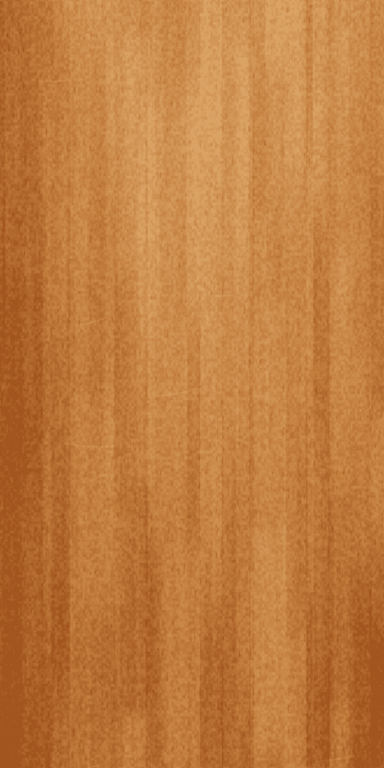
Give the GLSL for this texture, as a Shadertoy shader.

```glsl
// Warm varnished wood: upright strips of uneven width and tone, lit from the top.
// Jittered strips, thin seams, fibres, fine grain, pores and faint scratches
// add up to one tone, which a three colour ramp turns into wood.

const vec3 DARK_WOOD  = vec3(0.635, 0.335, 0.120);
const vec3 MID_WOOD   = vec3(0.765, 0.495, 0.243);
const vec3 LIGHT_WOOD = vec3(0.855, 0.640, 0.395);

const float BASE_TONE     = 0.35;
const float TOP_LIGHT     = 0.50;
const float LEFT_SHADE    = 0.42;
const float RIGHT_SHADE   = 0.30;
const float WIDE_STRIPS   = 9.0;   // strips across the canvas
const float NARROW_STRIPS = 23.0;
const float WIDE_TONE     = 0.22;
const float NARROW_TONE   = 0.28;
const float SEAM_TONE     = 0.34;
const float SEAM_WIDTH    = 0.0026;
const float FIBRE_TONE    = 0.14;
const float GRAIN_TONE    = 0.30;
const float PORE_TONE     = 0.20;
const float SCRATCH_TONE  = 0.16;
const int   SCRATCHES     = 9;

float hash(vec2 p) {
    vec3 q = fract(p.xyx * vec3(0.1031, 0.1030, 0.0973));
    q += dot(q, q.yzx + 33.33);
    return fract((q.x + q.y) * q.z);
}

float noise(vec2 p) {
    vec2 i = floor(p), f = fract(p);
    f = f * f * (3.0 - 2.0 * f);
    return mix(mix(hash(i), hash(i + vec2(1, 0)), f.x),
               mix(hash(i + vec2(0, 1)), hash(i + vec2(1, 1)), f.x), f.y);
}

// Tone of one strip: long boards that change over short joints
float boardTone(float id, float y, float seed) {
    float along = y * 1.7 + 9.0 * hash(vec2(id, seed + 3.0));
    float board = floor(along);
    float joint = mix(0.03, 0.6, hash(vec2(id, seed + 5.0)));
    float here = hash(vec2(id + seed, board));
    float next = hash(vec2(id + seed, board + 1.0));
    return mix(here, next, smoothstep(1.0 - joint, 1.0, fract(along))) - 0.5;
}

// x: strip tone, y: signed seam tone
vec2 strips(vec2 p, float count, float seed) {
    float x = p.x * count;
    float cell = floor(x);
    float tone = boardTone(cell - 1.0, p.y, seed);
    float seam = 0.0;
    for (int i = 0; i < 2; i++) {
        float id = cell + float(i);
        float d = x - id - 0.8 * (hash(vec2(id, seed)) - 0.5);
        float softness = hash(vec2(id, seed + 7.0));
        float blur = mix(0.04, 0.35, softness * softness);
        tone = mix(tone, boardTone(id, p.y, seed), smoothstep(-blur, blur, d));
        float s = d / (count * SEAM_WIDTH);
        float wear = noise(vec2(id * 5.0 + seed, p.y * 5.0));
        seam += (hash(vec2(id, seed + 11.0)) - 0.6) * wear * exp(-s * s);
    }
    return vec2(tone, seam);
}

// Short dark upright dashes, one at most per cell
float pores(vec2 p) {
    vec2 q = p * vec2(70.0, 28.0);
    vec2 cell = floor(q);
    vec2 centre = 0.3 + 0.4 * vec2(hash(cell + 17.0), hash(cell + 41.0));
    vec2 d = (fract(q) - centre) / vec2(0.20, 0.28);
    return step(0.72, hash(cell + 71.0)) * exp(-2.0 * dot(d, d));
}

// Thin, slightly bowed, mostly level hairlines
float scratches(vec2 p, float pixel) {
    float sum = 0.0;
    for (int i = 0; i < SCRATCHES; i++) {
        float k = float(i);
        vec2 d = p - vec2(hash(vec2(k, 101.0)), 2.0 * hash(vec2(k, 103.0)));
        float slope = 0.9 * (hash(vec2(k, 107.0)) - 0.5);
        float halfLength = mix(0.03, 0.10, hash(vec2(k, 109.0)));
        float dist = abs(d.y - slope * d.x - 1.2 * d.x * d.x);
        float line = 1.0 - smoothstep(0.0, 0.002 + pixel, dist);
        sum += line * (1.0 - smoothstep(0.4, 1.0, abs(d.x) / halfLength));
    }
    return sum;
}

void mainImage(out vec4 fragColor, in vec2 fragCoord) {
    vec2 uv = fragCoord / iResolution.xy;
    vec2 p = fragCoord / iResolution.x;

    // Broad light
    float tone = BASE_TONE + TOP_LIGHT * uv.y;
    tone -= LEFT_SHADE * (1.0 - smoothstep(0.0, 0.28, uv.x));
    tone -= RIGHT_SHADE * smoothstep(0.7, 1.0, uv.x) * (1.0 - 0.5 * uv.y);
    tone += 0.14 * (noise(p * vec2(4.0, 2.5) + 7.0) - 0.5);

    // Strips and seams
    vec2 wide = strips(p, WIDE_STRIPS, 23.0);
    vec2 narrow = strips(p, NARROW_STRIPS, 57.0);
    tone += WIDE_TONE * wide.x + NARROW_TONE * narrow.x;
    tone += SEAM_TONE * (wide.y + narrow.y);

    // Fibres, grain, pores and wear
    tone += FIBRE_TONE * (noise(p * vec2(95.0, 3.0)) - 0.5);
    tone += GRAIN_TONE * (noise(p * vec2(165.0, 130.0) + 31.0) - 0.5);
    tone += 0.4 * GRAIN_TONE * (noise(p * 250.0 + 83.0) - 0.5);
    tone -= PORE_TONE * pores(p);
    tone += SCRATCH_TONE * scratches(p, 1.0 / iResolution.x);

    tone = clamp(tone, 0.0, 1.0);
    vec3 wood = mix(DARK_WOOD, MID_WOOD, min(2.0 * tone, 1.0));
    wood = mix(wood, LIGHT_WOOD, max(2.0 * tone - 1.0, 0.0));
    fragColor = vec4(wood, 1.0);
}
```
